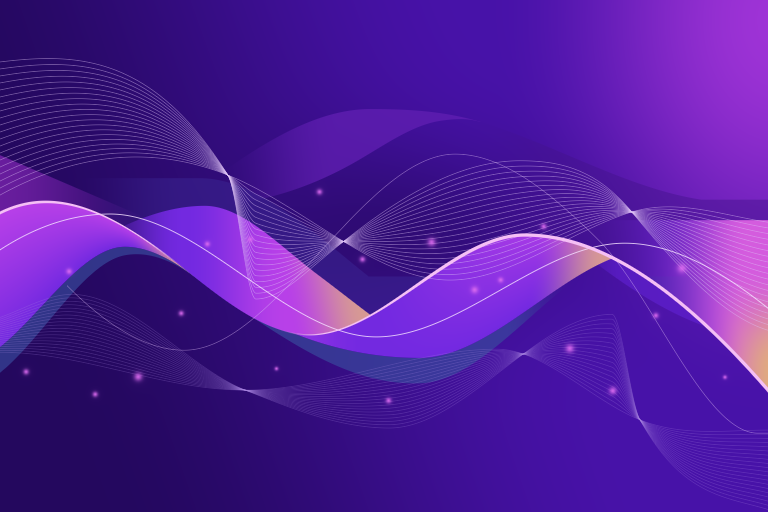
Reproduce this background procedurally as a Shadertoy shader.

```glsl
float x, y, px; // position and pixel size in hundredths of the height
vec3 col;

float hash(float n) { return fract(sin(n * 12.9898) * 43758.5453); }

float ramp(float a, float b, float v) {
    float t = clamp((v - a) / (b - a), 0., 1.);
    return t * t * (3. - 2. * t);
}

void paint(vec3 tint, float alpha) { col = mix(col, tint, clamp(alpha, 0., 1.)); }

// Cubic between knots (x, height, slope); returns height and slope
vec2 curve(vec3 a, vec3 b) {
    float w = b.x - a.x, t = clamp((x - a.x) / w, 0., 1.);
    float rise = b.y - a.y, m = a.z * w, n = b.z * w;
    float q = 3. * rise - 2. * m - n, c = m + n - 2. * rise;
    return vec2(a.y + t * (m + t * (q + t * c)), (m + t * (2. * q + 3. * c * t)) / w);
}

vec2 curve(vec3 a, vec3 b, vec3 c, vec3 d) {
    return x < b.x ? curve(a, b) : x < c.x ? curve(b, c) : curve(c, d);
}

vec2 curve(vec3 a, vec3 b, vec3 c, vec3 d, vec3 e) {
    return x < b.x ? curve(a, b) : curve(b, c, d, e);
}

vec2 curve(vec3 a, vec3 b, vec3 c, vec3 d, vec3 e, vec3 f, vec3 g) {
    return x < d.x ? curve(a, b, c, d) : curve(d, e, f, g);
}

float below(vec2 c) { return clamp((c.x - y) / (px * sqrt(1. + c.y * c.y)) + .5, 0., 1.); }

float band(vec2 top, vec2 bottom) { return below(top) * (1. - below(bottom)); }

float stroke(vec2 c, float halfWidth) {
    return clamp((halfWidth - abs(y - c.x) / sqrt(1. + c.y * c.y)) / px + .5, 0., 1.);
}

// Fine lines blended between two guide curves
void lineFan(vec2 first, vec2 last, vec3 tint, float alpha) {
    for (int i = 0; i < 20; i++)
        paint(tint, alpha * stroke(mix(first, last, float(i) / 19.), .06));
}

void mainImage(out vec4 fragColor, in vec2 fragCoord) {
    px = 100. / iResolution.y;
    vec2 p = fragCoord * px;
    x = p.x;
    y = p.y;
    vec3 violet = vec3(.45, .16, .88), magenta = vec3(.72, .25, .91), amber = vec3(.84, .6, .58);

    // Backdrop with a corner glow
    col = mix(vec3(.14, .03, .37), vec3(.28, .07, .66), ramp(5., 115., x + .35 * (y - 40.)));
    paint(vec3(.62, .2, .84), ramp(62., 0., length((p - vec2(152, 96)) * vec2(1.1, .8))));

    // Edges of the ribbons
    vec2 crest = curve(vec3(0, 58.4, .5), vec3(37, 46.7, -.8), vec3(60.5, 34.6, 0),
        vec3(102.5, 54.1, 0), vec3(150, 23.8, -1.15));
    vec2 hem = curve(vec3(0, 32.2, .8), vec3(24.4, 51.8, 0), vec3(38.1, 45.9, -.75),
        vec3(82, 30.1, 0), vec3(119.5, 49.5, .4));
    vec2 tealHem = hem - vec2(2.5 + 2.5 * cos(x * .0785), 0);
    vec2 hump = curve(vec3(17, 52, .6), vec3(40, 59.8, 0), vec3(62, 46.4, -.75), vec3(73, 38, -.75));
    vec2 veilTop = curve(vec3(44, 66.8, .7), vec3(72.3, 78.7, 0), vec3(93.8, 76.2, -.3), vec3(137, 61, -.15));
    vec2 veilHem = curve(vec3(44, 60, .1), vec3(68.4, 67.8, .55), vec3(86, 76.4, .15), vec3(93.8, 76.2, -.3));
    vec2 haze = curve(vec3(39, 65.2, 0), vec3(72, 46, -.8));
    vec2 rightHem = curve(vec3(112, 52, -.8), vec3(150, 34, 0));

    // Translucent veils behind the waves
    vec2 shade = (p - vec2(76, 54)) / vec2(36, 17);
    paint(vec3(.17, .04, .43), .85 * exp(-dot(shade, shade)));
    paint(vec3(.38, .12, .7), .75 * band(veilTop, veilHem) * ramp(42., 66., x));
    paint(vec3(.26, .07, .54), .45 * band(veilTop, crest) * ramp(90., 112., x));
    paint(vec3(.52, .15, .72), .7 * band(vec2(69.7 - .43 * x, -.43), crest) * ramp(32., 0., x));
    paint(vec3(.23, .15, .58), .5 * band(haze, crest) * ramp(14., 36., x));
    paint(vec3(.38, .13, .83), .6 * band(crest, rightHem) * ramp(112., 122., x));
    paint(vec3(.22, .3, .62), .65 * band(hem, tealHem) * ramp(112., 98., x));

    // Bright ribbons, warm towards their tips
    float height = clamp((y - hem.x) / max(crest.x - hem.x, 1.), 0., 1.);
    float pink = x < 50. ? height : .75 * height * ramp(72., 105., x) + .6 * ramp(72., 52., x);
    vec3 silk = mix(violet, magenta, pink);
    silk = mix(silk, amber, x < 45. ? ramp(25., 37., x) : ramp(104., 118., x + .15 * (48. - y)));
    paint(silk, band(crest, hem) * step(x, 119.5));
    silk = mix(violet, magenta, ramp(36., 56., x));
    silk = mix(silk, amber, ramp(56., 71., x + .2 * (y - 40.)));
    paint(silk, band(hump, crest) * ramp(18., 36., x) * step(x, 73.));
    silk = mix(violet, vec3(.83, .36, .87), ramp(124., 146., x));
    silk = mix(silk, vec3(.88, .68, .48), ramp(138., 152., x) * ramp(48., 28., y));
    paint(silk, band(vec2(57, 0), crest) * ramp(115., 146., x));

    // Fans of fine lines
    vec2 lowA = curve(vec3(0, 31.2, 0), vec3(47.9, 23.8, 0), vec3(97, 31.8, 0), vec3(125, 18, -.4),
        vec3(150, 16, 0));
    vec2 lowB = curve(vec3(0, 38, .35), vec3(14, 42.5, 0), vec3(47.9, 23.8, -.4), vec3(76, 16.4, 0),
        vec3(119.5, 38.6, 0), vec3(125, 18, -1.8), vec3(150, .5, -.3));
    lineFan(lowA, lowB, vec3(.66, .52, .88), .27);
    vec2 highA = curve(vec3(0, 87.9, .12), vec3(44.5, 65.8, -1.6), vec3(50, 41.6, 0), vec3(61.7, 48.4, .85),
        vec3(101.5, 68.6, 0), vec3(123.4, 58.6, -1.2), vec3(150, 35.5, -.3));
    vec2 highB = curve(vec3(0, 61.9, .55), vec3(44.5, 65.8, -.4), vec3(87.9, 45.3, 0),
        vec3(123.4, 58.6, .3), vec3(150, 56.6, -.15));
    lineFan(highA, highB, vec3(.87, .76, .96), .5);

    // Single strands and the bright crest
    vec2 strand = curve(vec3(0, 51.2, .65), vec3(21.5, 58.2, 0), vec3(73.5, 34.2, 0),
        vec3(122, 52.5, 0), vec3(150, 39.8, -.8));
    vec2 loopLine = curve(vec3(13, 44.3, -1), vec3(36, 31.6, 0), vec3(88.9, 69.9, 0),
        vec3(117, 53, -1), vec3(148, 15.4, 0));
    paint(vec3(.85, .72, .95), .5 * stroke(loopLine, .06) * step(13., x));
    paint(vec3(.96, .88, 1), .85 * stroke(strand, .09));
    float crestWidth = .12 + .2 * ramp(62., 90., x) + .14 * ramp(28., 5., x);
    paint(vec3(.96, .75, .96), stroke(crest, crestWidth) * (1. - ramp(28., 38., x) * ramp(64., 54., x)));

    // Scattered sparks
    for (float i = 1.; i < 21.; i++) {
        vec2 spark = vec2(150. * fract(i * .618), 20. + 45. * hash(i + 40.));
        float r = length(p - spark) / mix(.35, .9, hash(i + 80.));
        paint(vec3(.86, .42, .94), .75 * exp(-r * r) + .15 * exp(-r));
    }
    fragColor = vec4(col, 1);
}
```
